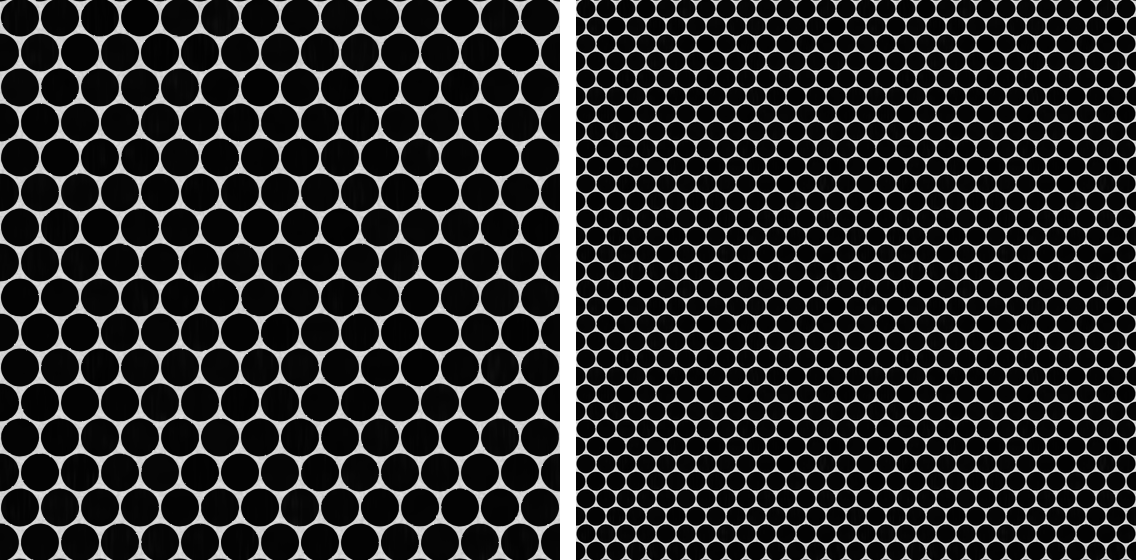
Left, the tile; right, the same tile 2 across and 2 down.
This pattern is drawn by a three.js fragment shader. Its source:

```glsl
// Black penny-round tiles set in pale grout: 14 columns by 16 staggered rows.
// The nearest disc centre gives a distance for the edge; wrapping value noise
// adds streaks and haze on the glaze, small rim chips and grain in the grout.

#define COLUMNS 14.0
#define ROWS 16.0
#define RADIUS 0.0338
#define EDGE_SOFTNESS 0.0011
#define RIM_WOBBLE 0.0005
#define CHIP_DEPTH 0.0013
#define GLAZE_BASE 0.009
#define GLAZE_VARIATION 0.015
#define STREAK_STRENGTH 0.038
#define GROUT_COLOR vec3(0.835)
#define GROUT_GRAIN 0.10

varying vec2 vUv;

float hash(vec2 p) {
  vec3 q = fract(p.xyx * 0.1031);
  q += dot(q, q.yzx + 33.33);
  return fract((q.x + q.y) * q.z);
}

// Value noise that repeats after "period" cells; "shift" picks another patch.
float wrapNoise(vec2 uv, vec2 period, vec2 shift) {
  vec2 p = uv * period;
  vec2 cell = floor(p) + shift;
  vec2 f = fract(p);
  f = f * f * (3.0 - 2.0 * f);
  float a = hash(mod(cell, period));
  float b = hash(mod(cell + vec2(1.0, 0.0), period));
  float c = hash(mod(cell + vec2(0.0, 1.0), period));
  float d = hash(mod(cell + 1.0, period));
  return mix(mix(a, b, f.x), mix(c, d, f.x), f.y);
}

// Distance to the nearest disc centre in xy-free form: x = distance, yz = tile id.
vec3 nearestTile(vec2 uv) {
  vec2 grid = vec2(COLUMNS, ROWS);
  vec2 p = uv * grid;
  vec3 best = vec3(1.0, 0.0, 0.0);
  for (int i = -1; i <= 1; i++) {
    float row = floor(p.y) + float(i);
    float stagger = 0.5 * mod(row, 2.0);
    float column = floor(p.x - stagger + 0.5);
    vec2 offset = (p - vec2(column + stagger, row + 0.5)) / grid;
    float dist = length(offset);
    if (dist < best.x) best = vec3(dist, mod(vec2(column, row), grid));
  }
  return best;
}

// Near-black glaze: a tone per tile, vertical streaks and a soft haze.
float glazeTone(vec2 uv, vec2 id) {
  float tone = hash(id + 7.0);
  float wear = hash(id + 41.0);
  vec2 shift = floor(97.0 * vec2(tone, wear));
  float streak = wrapNoise(uv, vec2(210.0, 22.0), shift);
  float fine = wrapNoise(uv, vec2(420.0, 40.0), shift);
  float haze = wrapNoise(uv, vec2(48.0), shift);
  float marks = smoothstep(0.35, 1.0, 0.7 * streak + 0.3 * fine) * haze;
  return GLAZE_BASE + GLAZE_VARIATION * tone * (0.6 + 0.6 * haze)
       + STREAK_STRENGTH * wear * wear * marks;
}

void main() {
  vec3 tile = nearestTile(vUv);

  // Rim with a slight wobble and a few chips
  float wobble = wrapNoise(vUv, vec2(150.0), vec2(0.0)) - 0.5;
  float chip = smoothstep(0.86, 1.0, wrapNoise(vUv, vec2(190.0), vec2(13.0)));
  float edge = tile.x - RADIUS + RIM_WOBBLE * wobble + CHIP_DEPTH * chip;
  float groutMask = smoothstep(-EDGE_SOFTNESS, EDGE_SOFTNESS, edge);

  // Grout grain, slightly shaded where it meets a tile
  float grain = 0.6 * wrapNoise(vUv, vec2(380.0), vec2(0.0))
              + 0.4 * wrapNoise(vUv, vec2(170.0), vec2(5.0)) - 0.5;
  float contact = mix(0.94, 1.0, smoothstep(0.0, 0.003, edge));
  vec3 grout = (GROUT_COLOR + GROUT_GRAIN * grain) * contact;

  vec3 glaze = vec3(glazeTone(vUv, tile.yz));
  gl_FragColor = vec4(mix(glaze, grout, groutMask), 1.0);
}
```
